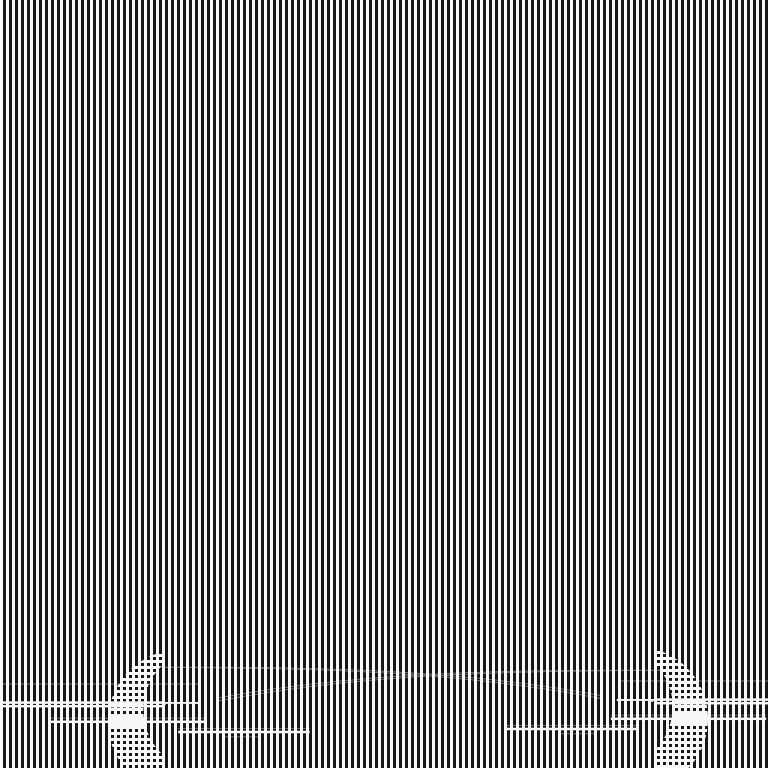
This pattern is drawn by a Shadertoy shader. Its source:

```glsl
// Fine vertical black and white stripes with mirrored line-work along the lower edge.
#define STRIPES 128.0
#define WHITE vec3(0.97)
#define BLACK vec3(0.09)
#define DEEP_BLACK vec3(0.05)
#define LINE_WIDTH 0.42
#define HAIR_WIDTH 0.16
#define HAIR_ALPHA 0.4
#define MIRROR_SUM 136.0
#define MIRROR_LIFT 0.5

// Lengths are in stripe periods; y runs downward from the top edge.

float coverage(float d, float px) {
    return clamp(0.5 - d / px, 0.0, 1.0);
}

// Half-filled unit bands, filled from 0 to 0.5.
float bands(float t, float px) {
    return coverage(abs(fract(t + 0.25) - 0.5) - 0.25, px);
}

float bar(vec2 p, float x0, float x1, float y, float width, float px) {
    float d = max(abs(p.y - y) - 0.5 * width, max(x0 - p.x, p.x - x1));
    return coverage(d, px);
}

// Bar with a faint hairline just above it.
float doubleBar(vec2 p, float x0, float x1, float y, float px) {
    float hair = HAIR_ALPHA * bar(p, x0, x1, y - 0.6, HAIR_WIDTH, px);
    return max(bar(p, x0, x1, y, LINE_WIDTH, px), hair);
}

// Long pocket with a tight upper and a wide lower corner.
float pocketDistance(vec2 p) {
    vec2 halfSize = vec2(30.0, 5.5);
    vec2 q = p - vec2(5.4, 120.2);
    float radius = q.y < -2.9 ? 2.4 : 8.0;
    radius = min(radius, q.y < -2.9 ? 2.6 : 8.4);
    vec2 corner = vec2(halfSize.x - radius, q.y < -2.9 ? halfSize.y - radius : radius - halfSize.y);
    if (q.y < -2.9) {
        vec2 e = vec2(q.x, -q.y) - corner;
        return min(max(e.x, e.y), 0.0) + length(max(e, 0.0));
    }
    vec2 e = vec2(q.x - corner.x, q.y - halfSize.y + radius);
    float rounded = min(max(e.x, e.y), 0.0) + length(max(e, 0.0));
    return max(rounded, -q.y - halfSize.y);
}

float crescentDistance(vec2 p) {
    float outer = length(p - vec2(30.0, 120.3)) - 12.0;
    float inner = length(p - vec2(34.2, 118.3)) - 10.3;
    return max(max(outer, -inner), p.x - 27.0);
}

// Faint sagging thread, doubled along its falling end.
float thread(vec2 p, float px) {
    float t = (p.x - 24.0) / 76.0;
    float y = 111.2 + 4.7 * t * t * t;
    float span = step(0.0, t) * step(t, 1.0);
    float upper = coverage(abs(p.y - y) - 0.5 * HAIR_WIDTH, px);
    float lower = coverage(abs(p.y - y - 0.5 * t) - 0.5 * HAIR_WIDTH, px);
    return HAIR_ALPHA * span * max(upper, lower);
}

// White marks in x, pocket interior in y.
vec2 sideMarks(vec2 p, float px) {
    float rows = bands(p.y, px);
    float pocket = pocketDistance(p);
    float outline = coverage(abs(pocket) - 0.5 * LINE_WIDTH, px);
    outline *= mix(1.0, rows, step(27.0, p.x) * step(115.2, p.y));

    // Woven crescent with a solid centre.
    float solid = coverage(abs(p.y - 120.2) - 1.0, px);
    float crescent = coverage(crescentDistance(p), px);
    float marks = max(outline, crescent * max(rows, solid));

    // Horizontal bars.
    marks = max(marks, doubleBar(p, 8.3, 34.2, 120.3, px));
    marks = max(marks, doubleBar(p, 29.7, 51.6, 122.0, px));
    marks = max(marks, HAIR_ALPHA * bar(p, 0.0, 33.0, 114.0, HAIR_WIDTH, px));
    marks = max(marks, HAIR_ALPHA * bar(p, 37.0, 43.0, 122.8, HAIR_WIDTH, px));
    return vec2(marks, coverage(pocket, px));
}

void mainImage(out vec4 fragColor, in vec2 fragCoord) {
    vec2 uv = fragCoord / iResolution.xy;
    vec2 p = vec2(uv.x, 1.0 - uv.y) * STRIPES;
    float px = STRIPES / iResolution.y;

    // Both sides share one drawing, reflected and slightly raised.
    vec2 layers = vec2(0.0);
    for (int side = 0; side < 2; side++) {
        float flip = float(side);
        vec2 q = vec2(mix(p.x, MIRROR_SUM - p.x, flip), p.y + MIRROR_LIFT * flip);
        layers = max(layers, sideMarks(q, px));
        vec2 threadPoint = vec2(q.x, p.y - MIRROR_LIFT * flip);
        layers.x = max(layers.x, thread(threadPoint, px));
    }

    // Stripes, with the marks showing over the dark bands.
    vec3 dark = mix(BLACK, DEEP_BLACK, layers.y);
    float light = max(bands(p.x, px), layers.x);
    fragColor = vec4(mix(dark, WHITE, light), 1.0);
}
```
